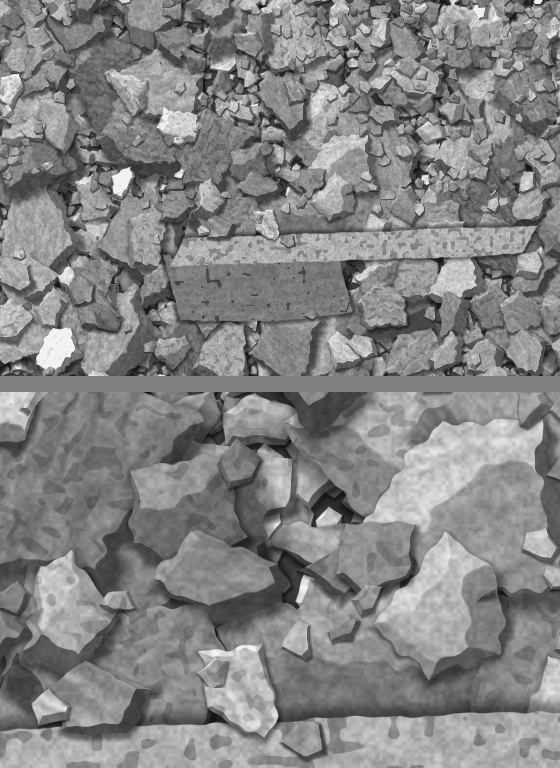
Top, the full canvas; bottom, a detail of the centre.
Reproduce this texture procedurally as a WebGL 2 fragment shader.

```glsl
#version 300 es
precision highp float;
precision highp int;
// Grey heap of broken concrete: faceted chunks, gravel and one long slab.
#define LIGHT vec3(-0.35, 0.60, 0.72)
#define AMBIENT 0.50
#define DIFFUSE 0.68
#define GAP_TONE 0.24
#define SHADOW 0.52
#define DARK_STONE 0.50
#define PALE_STONE 0.75
#define WHITE_SHARE 0.05
#define GRAIN 0.42
#define SIDES 5

uniform vec2 u_resolution;
out vec4 fragColor;

vec3 hash3(ivec2 cell, int seed) {
  uvec3 v = uvec3(ivec3(cell, seed)) * 1664525u + 1013904223u;
  v.x += v.y * v.z; v.y += v.z * v.x; v.z += v.x * v.y;
  v ^= v >> 16u;
  v.x += v.y * v.z; v.y += v.z * v.x; v.z += v.x * v.y;
  return vec3(v >> 8u) / 16777216.0;
}

float noise(vec2 p) {
  ivec2 i = ivec2(floor(p));
  vec2 f = fract(p);
  f = f * f * (3.0 - 2.0 * f);
  return mix(mix(hash3(i, 7).x, hash3(i + ivec2(1, 0), 7).x, f.x),
             mix(hash3(i + ivec2(0, 1), 7).x, hash3(i + ivec2(1, 1), 7).x, f.x), f.y);
}

vec2 heading(float a) { return vec2(cos(a), sin(a)); }

float inside(float d, float px) { return 1.0 - smoothstep(-px, px, d); }

float lambert(vec2 slope) {
  return AMBIENT + DIFFUSE * max(dot(normalize(vec3(slope, 1.0)), LIGHT), 0.0);
}

// One scattered layer of faceted stones, painted over the tone below.
float stones(float tone, vec2 p, vec2 warp, float size, float share, int seed, float px) {
  p += warp * min(size, 0.12);
  ivec2 home = ivec2(floor(p / size));
  for (int j = 1; j >= -1; j--)
  for (int i = -1; i <= 1; i++) {
    ivec2 cell = home + ivec2(i, j);
    vec3 place = hash3(cell, seed);
    if (place.z > share) continue;
    vec2 q = p / size - vec2(cell) - 0.5 - (place.xy - 0.5) * 0.5;
    if (dot(q, q) > 1.5) continue;
    vec3 form = hash3(cell, seed + 1), look = hash3(cell, seed + 2);
    float turn = form.x * 6.283, radius = mix(0.48, 0.68, form.y);
    vec2 stretch = vec2(1.0, mix(0.45, 0.9, form.z));

    // Tilted top, cut by sloping sides.
    vec2 tilt = (look.xy - 0.5) * 0.7;
    float height = 0.2 - dot(q, tilt), lit = lambert(tilt);
    float d = -1.0, shade = -1.0, soft = px / size + 0.008;
    for (int k = 0; k < SIDES; k++) {
      vec3 cut = hash3(cell, seed + 3 + k);
      float a = (float(k) + 0.45 * cut.x) * 6.283 / float(SIDES);
      vec2 dir = heading(a + turn);
      float reach = radius * mix(0.75, 1.05, cut.y) * length(stretch * heading(a));
      float edge = dot(q, dir) - reach, steep = mix(0.6, 4.5, cut.z);
      float side = -edge * steep;
      lit = mix(lit, lambert(dir * steep), smoothstep(-soft, soft, height - side));
      height = min(height, side);
      d = max(d, edge);
      shade = max(shade, edge - dot(dir, vec2(0.025, -0.05)));
    }
    tone *= mix(SHADOW, 1.0, smoothstep(-0.03, 0.09, shade));
    float cover = inside(d * size, px);
    if (cover <= 0.0) continue;

    // Surface: plain, streaked or set with dark pebbles.
    float albedo = mix(DARK_STONE, PALE_STONE, look.z);
    if (fract(look.z * 37.0) < WHITE_SHARE && size < 0.15) albedo = 0.9;
    vec2 axis = heading(turn);
    vec2 s = vec2(dot(p, axis), dot(p, vec2(-axis.y, axis.x)));
    albedo *= 1.0 + 0.3 * form.y * (noise(s * vec2(28.0, 160.0)) - 0.5);
    if (look.x > 0.6) albedo *= 1.0 - 0.18 * smoothstep(0.68, 0.78, noise(s * 110.0));
    tone = mix(tone, albedo * lit, cover);
  }
  return tone;
}

// Long slab: pale pebbled upper edge over a smooth darker front.
float slab(float tone, vec2 p, vec2 warp, float px) {
  p += warp * 0.035;
  vec2 q = p - vec2(0.94, 0.345);
  q.y -= 0.035 * q.x;
  vec2 f = q - vec2(-0.25, -0.105);
  float front = max(abs(f.x + 0.25 * f.y) - 0.23, abs(f.y - 0.25 * f.x * f.x) - 0.085);
  float top = max(abs(q.x - 0.5 * q.y) - 0.47, abs(q.y) - 0.037);
  float d = min(front, top);
  tone *= mix(SHADOW, 1.0, smoothstep(0.0, 0.018, d));
  float face = 0.48 + 0.07 * (noise(q * vec2(12.0, 90.0)) - 0.5);
  face *= 1.0 - 0.4 * smoothstep(0.86, 0.92, noise(q * 75.0));
  float rim = 0.69 - 0.17 * smoothstep(0.64, 0.74, noise(q * 95.0));
  tone = mix(tone, face, inside(front, px));
  return mix(tone, rim, inside(top, px));
}

void main() {
  vec2 p = gl_FragCoord.xy / u_resolution.y;
  float px = 0.9 / u_resolution.y;
  vec2 warp = vec2(noise(p * 15.0), noise(p * 15.0 + 50.0)) - 0.5;
  warp = warp * 0.16 + 0.09 * (vec2(noise(p * 80.0), noise(p * 80.0 + 90.0)) - 0.5);

  // Fine debris gathers toward the upper right.
  float debris = smoothstep(0.45, 1.2, noise(p * 3.2) * 0.7 + 0.28 * p.x + 0.3 * p.y);
  debris *= smoothstep(0.34, 0.5, p.y);

  float tone = GAP_TONE;
  tone = stones(tone, p, warp, 0.030, 1.0, 11, px);
  tone = stones(tone, p, warp, 0.062, 0.95, 31, px);
  tone = stones(tone, p, warp, 0.235, 0.90, 51, px);
  tone = stones(tone, p, warp, 0.165, 0.50, 131, px);
  tone = stones(tone, p, warp, 0.105, 0.36, 71, px);
  tone = slab(tone, p, warp, px);
  tone = stones(tone, p, warp, 0.062, 0.06 + 0.50 * debris, 91, px);
  tone = stones(tone, p, warp, 0.029, 0.03 + 0.45 * debris, 111, px);

  // Rough mineral grain.
  float grain = 0.25 * noise(p * 50.0) + 0.35 * noise(p * 140.0) + 0.4 * noise(p * 290.0);
  tone *= 1.0 + GRAIN * (grain - 0.5);
  fragColor = vec4(vec3(clamp(tone, 0.08, 0.95)), 1.0);
}
```
